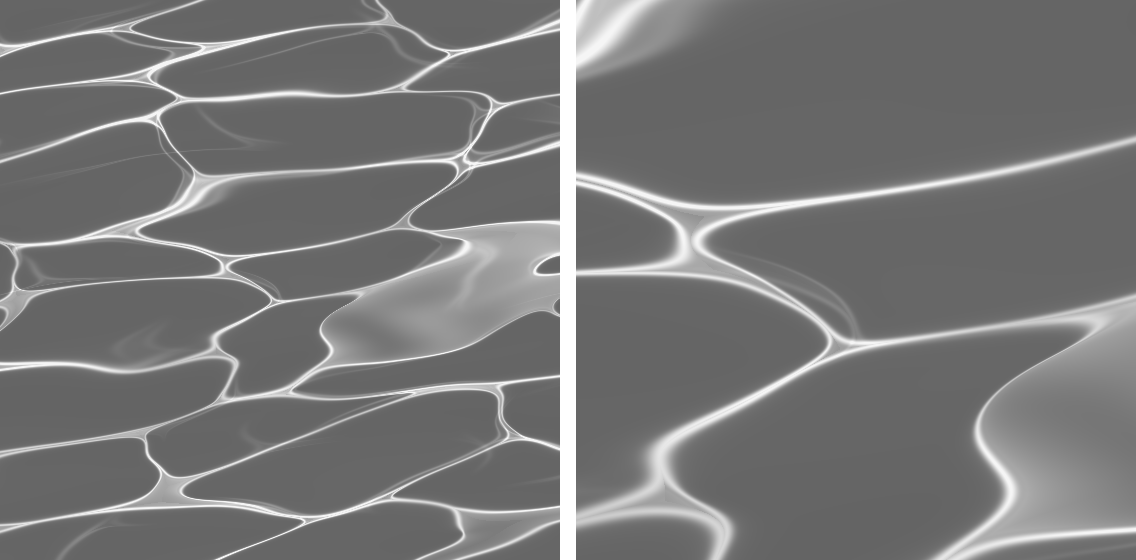
Left, the full canvas; right, a detail of the centre.
Give the GLSL for this texture, as a WebGL 2 fragment shader.

```glsl
#version 300 es
precision highp float;
// Stretched water caustics: a web of thin bright folds over flat grey.

uniform vec2 u_resolution;
out vec4 fragColor;

const vec2  CELLS       = vec2(2.2, 7.8);  // cells across and up the canvas
const float SLOPE       = 0.15;            // rise of the web to the right
const float JITTER      = 0.72;            // scatter of the cell centres
const float WARP        = 0.36;            // broad bending of the folds
const float RIPPLE      = 0.07;            // fine bending of the folds
const float TIGHT_MIN   = 5.0;             // low: wide filled junctions
const float TIGHT_MAX   = 13.0;            // high: narrow junctions
const float SPLIT       = 0.30;            // widest opening of a double fold
const float LINE_WIDTH  = 0.0026;
const float GLOW_OUTER  = 0.0042;
const float GLOW_INNER  = 0.0090;
const float LINE_LIGHT  = 0.42;
const float GLOW_LIGHT  = 0.14;
const float BACKGROUND  = 0.397;
const float WHITE_LIMIT = 0.96;

// Canvas to cell space: stretch and shear.
const mat2 TO_CELLS = mat2(CELLS.x, -SLOPE * CELLS.y, 0.0, CELLS.y);

vec2 hash2(vec2 p) {
    vec3 q = fract(p.xyx * vec3(0.1031, 0.1030, 0.0973));
    q += dot(q, q.yzx + 33.33);
    return fract((q.xx + q.yz) * q.zy);
}

float cornerSlope(vec2 cell, vec2 offset, vec2 f) {
    float angle = 6.28318 * hash2(cell + offset).x;
    return dot(vec2(cos(angle), sin(angle)), f - offset);
}

float gradientNoise(vec2 p) {
    vec2 cell = floor(p), f = fract(p);
    vec2 s = f * f * f * (f * (f * 6.0 - 15.0) + 10.0);
    float low  = mix(cornerSlope(cell, vec2(0, 0), f), cornerSlope(cell, vec2(1, 0), f), s.x);
    float high = mix(cornerSlope(cell, vec2(0, 1), f), cornerSlope(cell, vec2(1, 1), f), s.x);
    return 1.4 * mix(low, high, s.y);
}

vec2 noise2(vec2 p) {
    return vec2(gradientNoise(p), gradientNoise(p + vec2(37.2, 91.7)));
}

// Centre of a cell; odd columns shift by half a cell, so cells end in points.
vec2 cellCentre(vec2 cell) {
    float shift = 0.5 * mod(cell.x, 2.0);
    return cell + 0.5 + vec2(0.0, shift) + JITTER * (hash2(cell + 57.0) - 0.5);
}

// Canvas distance to the rim of the web, negative inside the folds.
// The nearest cell competes with a smooth minimum of all the others.
float webDistance(vec2 u, float tightness, float opening) {
    vec2 home = floor(u), nearest = vec2(0.0), weighted = vec2(0.0);
    float nearestSq = 100.0, total = 0.0;
    for (int y = -2; y <= 2; y++) {
        for (int x = -2; x <= 2; x++) {
            vec2 other = cellCentre(home + vec2(x, y));
            float otherSq = dot(u - other, u - other);
            if (otherSq < nearestSq) {
                vec3 swapped = vec3(nearest, nearestSq);
                nearest = other;
                nearestSq = otherSq;
                other = swapped.xy;
                otherSq = swapped.z;
            }
            float weight = exp(-tightness * otherSq);
            weighted += weight * other;
            total += weight;
        }
    }
    total = max(total, 1e-30);
    float gap = -log(total) / tightness - nearestSq;
    vec2 slope = 2.0 * (nearest - weighted / total) * TO_CELLS;
    return (gap - opening) / max(length(slope), 1.0);
}

// Light of one web: sharp rims, soft glow and filled folds.
float webLight(vec2 u) {
    float tightness = mix(TIGHT_MIN, TIGHT_MAX, smoothstep(-0.5, 0.4, gradientNoise(u * 0.8 + 11.0)));
    float opening = SPLIT * smoothstep(0.15, 0.6, gradientNoise(u * vec2(0.7, 0.5) + 23.0));
    float d = webDistance(u, tightness, opening);

    float width = max(LINE_WIDTH, 1.0 / u_resolution.y);
    float line = exp(-d * d / (width * width));
    float glow = exp(-abs(d) / (d > 0.0 ? GLOW_OUTER : GLOW_INNER));
    float fill = smoothstep(0.0, -0.006, d) * (0.17 + 0.16 * gradientNoise(u * vec2(2.0, 1.4) + 5.0));
    float strength = 0.9 + 0.45 * gradientNoise(u * 1.3 + 71.0);
    return strength * (LINE_LIGHT * line + GLOW_LIGHT * glow) + fill;
}

void main() {
    vec2 p = gl_FragCoord.xy / u_resolution.y;
    vec2 u = TO_CELLS * p + vec2(4.3, 12.6);
    vec2 bent = u + WARP * noise2(u * 0.9) + RIPPLE * noise2(u * 2.2 + 17.0);

    // Main web, a drifting companion of it, and sparse faint filaments.
    float light = webLight(bent);
    float companion = smoothstep(-0.3, 0.5, gradientNoise(u * 0.9 + 43.0));
    light += 0.38 * companion * webLight(bent + 0.16 * noise2(u * 1.1 + 29.0));
    float filaments = smoothstep(0.0, 0.5, gradientNoise(u * 0.8 + 61.0));
    light += 0.24 * filaments * webLight(bent.yx * vec2(0.8, 0.9) + 131.0);

    // Barely visible streaks in the open water.
    float streaks = 0.008 * gradientNoise(bent * vec2(0.8, 1.6) + 83.0);
    fragColor = vec4(vec3(min(BACKGROUND + streaks + light, WHITE_LIMIT)), 1.0);
}
```
